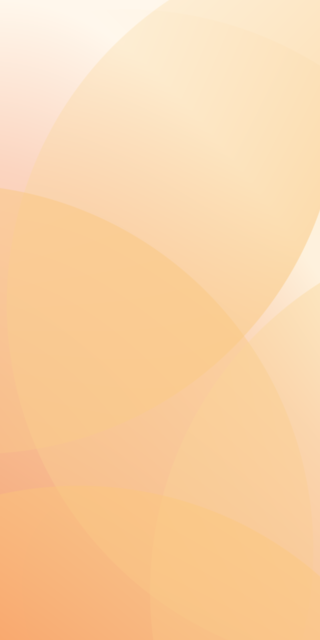
A Shadertoy shader for this background:

```glsl
// Lengths are in canvas widths
const float RADIUS = 1.143;
const float BASE_SLANT = 0.43;

// Backdrop, from the pale upper right to the warm lower left
const vec3 CREAM = vec3(1.000, 0.969, 0.925);
const vec3 BLUSH = vec3(0.984, 0.835, 0.753);
const vec3 CORAL = vec3(0.963, 0.690, 0.540);
const vec3 ORANGE = vec3(0.968, 0.600, 0.415);
const float BLUSH_AT = 0.26;
const float CORAL_AT = 0.74;

// Disc tints
const vec3 SAND = vec3(0.980, 0.839, 0.588);
const vec3 HONEY = vec3(0.980, 0.802, 0.545);
const vec3 AMBER = vec3(0.980, 0.778, 0.490);
const vec3 APRICOT = vec3(0.988, 0.780, 0.470);

vec3 backdrop(vec2 p) {
    float down = 1.0 - 0.5 * p.y;
    float depth = clamp(down - BASE_SLANT * p.x * mix(p.x, 1.0, down), 0.0, 1.0);
    vec3 color = mix(CREAM, BLUSH, min(depth / BLUSH_AT, 1.0));
    color = mix(color, CORAL, clamp((depth - BLUSH_AT) / (CORAL_AT - BLUSH_AT), 0.0, 1.0));
    return mix(color, ORANGE, clamp((depth - CORAL_AT) / (1.0 - CORAL_AT), 0.0, 1.0));
}

// Translucent disc; opacity.x holds at its centre, opacity.y at the rim along facing
vec3 addDisc(vec3 color, vec2 p, vec2 center, vec2 facing, vec3 tint, vec2 opacity) {
    vec2 offset = p - center;
    float pixel = 1.0 / iResolution.x;
    float inside = 1.0 - smoothstep(-pixel, pixel, length(offset) - RADIUS);
    float along = dot(offset, normalize(facing)) / RADIUS;
    float alpha = clamp(mix(opacity.x, opacity.y, along), 0.0, 1.0);
    return mix(color, tint, inside * alpha);
}

void mainImage(out vec4 fragColor, in vec2 fragCoord) {
    vec2 p = fragCoord / iResolution.x;
    vec3 color = backdrop(p);

    // Upper discs
    color = addDisc(color, p, vec2(1.164, 1.050), vec2(-1.0, 0.0), SAND, vec2(0.14, 0.36));
    color = addDisc(color, p, vec2(-0.078, 1.724), vec2(0.8, -0.6), HONEY, vec2(-0.20, 0.60));
    color = addDisc(color, p, vec2(0.390, 0.828), vec2(0.7, 0.7), HONEY, vec2(-0.20, 0.12));

    // Lower discs
    color = addDisc(color, p, vec2(-0.164, 0.281), vec2(0.35, 0.94), AMBER, vec2(0.06, 0.48));
    color = addDisc(color, p, vec2(1.612, 0.151), vec2(-0.3, 0.95), SAND, vec2(0.20, 0.42));
    color = addDisc(color, p, vec2(0.247, -0.661), vec2(0.3, 0.95), APRICOT, vec2(0.28, 0.42));

    fragColor = vec4(color, 1.0);
}
```
